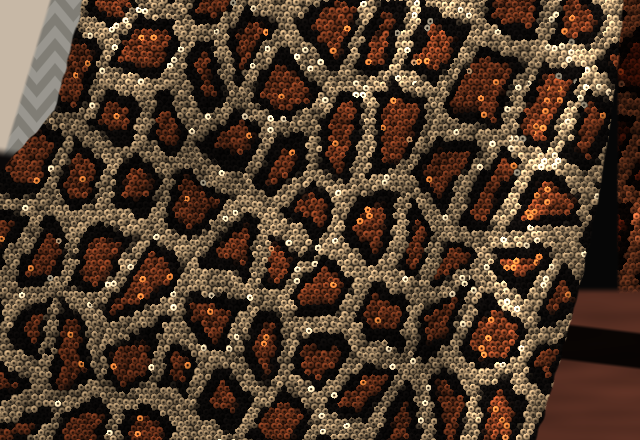
This texture is drawn by a Shadertoy shader. Its source:

```glsl
// Draped leopard-print cloth sewn with tiny ring sequins, catching warm light.

vec2 hash2(vec2 p) {
    return fract(sin(vec2(dot(p, vec2(127.1, 311.7)), dot(p, vec2(269.5, 183.3)))) * 43758.5);
}

float gradientNoise(vec2 p) {
    vec2 i = floor(p), f = fract(p), u = f * f * (3.0 - 2.0 * f);
    vec2 e = vec2(0, 1);
    float a = dot(hash2(i) - 0.5, f);
    float b = dot(hash2(i + e.yx) - 0.5, f - e.yx);
    float c = dot(hash2(i + e.xy) - 0.5, f - e.xy);
    float d = dot(hash2(i + e.yy) - 0.5, f - e.yy);
    return 2.0 * mix(mix(a, b, u.x), mix(c, d, u.x), u.y);
}

vec2 spotCentre(vec2 cell) {
    return cell + 0.12 + 0.76 * hash2(cell);
}

// x: distance to the border between spots, y: random value of the spot
vec2 spots(vec2 q) {
    vec2 base = floor(q), nearest = base, toNearest = vec2(9);
    for (int k = 0; k < 9; k++) {
        vec2 cell = base + vec2(k % 3 - 1, k / 3 - 1);
        vec2 d = spotCentre(cell) - q;
        if (dot(d, d) < dot(toNearest, toNearest)) { toNearest = d; nearest = cell; }
    }
    float border = 9.0;
    for (int k = 0; k < 25; k++) {
        if (k == 12) continue;
        vec2 d = spotCentre(nearest + vec2(k % 5 - 2, k / 5 - 2)) - q;
        border = min(border, dot(0.5 * (d + toNearest), normalize(d - toNearest)));
    }
    return vec2(border, hash2(nearest + 7.0).x);
}

// x: amount of black, y: amount of copper; the rest is gold
vec2 leopard(vec2 p) {
    p += 0.035 * vec2(gradientNoise(p * 6.0), gradientNoise(p * 6.0 + 40.0));
    vec2 s = spots(vec2(dot(p, vec2(0.92, -0.4)) / 0.125, dot(p, vec2(0.4, 0.92)) / 0.18));
    float rough = gradientNoise(p * 24.0);
    float black = smoothstep(0.12, 0.14, s.x + 0.11 * rough);
    float copper = smoothstep(0.0, 0.02, s.x - 0.23 - 0.06 * s.y + 0.12 * gradientNoise(p * 19.0 + 9.0));
    black = max(black, smoothstep(0.42, 0.46, gradientNoise(p * 15.0 + 70.0)));
    return vec2(black, copper);
}

// Bright folds running down the cloth
float foldLight(vec2 p) {
    float right = exp(-pow((p.x - 1.12 - 0.27 * p.y * p.y) / 0.07, 2.0));
    float middle = exp(-pow((p.x - 0.5 - 0.5 * p.y) / 0.1, 2.0)) * smoothstep(0.4, 1.0, p.y);
    float left = exp(-pow((p.x - 0.29) / 0.06, 2.0)) * smoothstep(0.5, 0.85, p.y);
    return 0.8 + 0.5 * right + 0.5 * middle + 0.25 * left + 0.35 * gradientNoise(p * 3.5);
}

vec3 sequinCloth(vec2 p) {
    // Nearest sequin in loosely staggered rows
    vec2 s = 68.0 * (p + 0.02 * vec2(gradientNoise(p * 4.0), gradientNoise(p * 4.0 + 20.0)));
    vec2 centre = vec2(0), id = vec2(0);
    float r = 9.0;
    for (int k = 0; k < 9; k++) {
        float row = floor(s.y / 0.87) + float(k / 3 - 1);
        float shift = 0.5 * mod(row, 2.0);
        vec2 cell = vec2(floor(s.x - shift) + float(k % 3 - 1), row);
        vec2 c = vec2(cell.x + shift + 0.5, (row + 0.5) * 0.87) + 0.36 * (hash2(cell) - 0.5);
        if (distance(s, c) < r) { r = distance(s, c); centre = c; id = cell; }
    }

    // Ring with a dark hole, softer where the cloth leaves the focus
    float soft = 0.06 + 34.0 / iResolution.y + 0.12 * smoothstep(1.0, 1.4, p.x);
    float ring = (1.0 - smoothstep(0.52 - soft, 0.52 + soft, r)) * smoothstep(0.17 - soft, 0.17 + soft, r);
    vec2 rnd = hash2(id + 31.0);
    float light = foldLight(p);
    float tilt = dot((s - centre) / max(r, 0.1), vec2(-0.5, 0.85));
    float shade = light * (0.65 + 0.6 * rnd.x + 0.3 * tilt);

    vec2 print = leopard(centre / 68.0);
    vec3 dye = mix(vec3(0.65, 0.54, 0.40), vec3(0.05, 0.04, 0.035), print.x);
    dye = mix(dye, vec3(0.45, 0.21, 0.11), print.y);
    vec3 color = dye * shade * mix(0.32, 1.12, ring);

    // Sequins that happen to face the lamp
    vec3 glint = mix(vec3(1.0, 0.93, 0.78), vec3(1.0, 0.62, 0.25), print.y);
    float chance = 0.035 + 0.16 * max(light - 0.85, 0.0);
    chance *= mix(1.0, 0.3, print.x * (1.0 - print.y));
    return color + glint * step(1.0 - chance, rnd.y) * ring * 0.6;
}

vec3 backdrop(vec2 p) {
    // Pale drapery at the left, with a grey woven strip
    float weave = smoothstep(-0.3, 0.3, sin(110.0 * (p.y + abs(fract(p.x * 12.0) - 0.5) * 0.1)));
    vec3 pale = mix(vec3(0.78, 0.72, 0.65), vec3(0.50, 0.49, 0.46) + 0.1 * weave,
                    smoothstep(0.0, 0.01, p.x - 0.11 + 0.3 * (1.0 - p.y)));
    pale = mix(vec3(0.04, 0.03, 0.03), pale, smoothstep(0.64, 0.67, p.y + 0.15 * p.x));

    // Dark hanging cloth above a reddish floor at the right
    vec3 dark = mix(vec3(0.025), sequinCloth(p + 3.0) * vec3(0.6, 0.35, 0.25), smoothstep(1.40, 1.41, p.x));
    vec3 wood = vec3(0.36, 0.19, 0.14) * (0.9 + 0.3 * gradientNoise(p * vec2(6, 30)));
    float slope = p.y + 0.12 * (p.x - 1.35);
    wood *= 1.0 - 0.9 * smoothstep(0.17, 0.18, slope) * (1.0 - smoothstep(0.25, 0.26, slope));
    vec3 side = mix(wood, dark, smoothstep(0.33, 0.35, p.y));
    return mix(pale, side, step(0.7, p.x));
}

void mainImage(out vec4 fragColor, in vec2 fragCoord) {
    vec2 p = fragCoord / iResolution.y;
    float leftEdge = 0.125 + min(0.25 * (p.y - 0.75), 0.9 * (p.y - 0.75));
    float rightEdge = 1.217 + 0.33 * p.y - 0.13 * p.y * p.y;
    float inside = min(p.x - leftEdge, rightEdge - p.x) + 0.008 * gradientNoise(p * 30.0);
    vec3 color = mix(backdrop(p), sequinCloth(p), smoothstep(-0.003, 0.003, inside));
    fragColor = vec4(clamp(color, 0.0, 1.0), 1.0);
}
```
